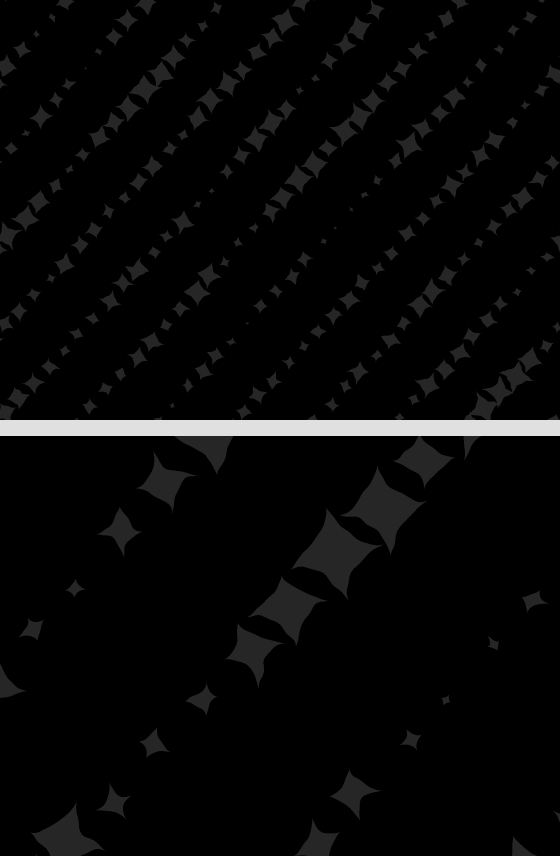
Top: the whole. Bottom: its middle third, enlarged.
Reproduce this pattern procedurally as a Shadertoy shader.

```glsl
// Dark grey four-pointed stars strung along slanted parallel bands on black.
// Each star is an astroid with hashed place and turn; gradient noise swells
// and shrinks neighbouring stars together and roughens their outlines.

vec2 hash2(vec2 p) {
    vec3 q = fract(vec3(p.xyx) * vec3(0.1031, 0.1030, 0.0973));
    q += dot(q, q.yzx + 33.33);
    return fract((q.xx + q.yz) * q.zy);
}

float cornerSlope(vec2 corner, vec2 offset) {
    float angle = 6.2832 * hash2(corner + 71.0).x;
    return dot(vec2(cos(angle), sin(angle)), offset);
}

float gradientNoise(vec2 p) {
    vec2 i = floor(p), f = fract(p);
    vec2 u = f * f * f * (f * (f * 6.0 - 15.0) + 10.0);
    vec2 e = vec2(1.0, 0.0);
    float low = mix(cornerSlope(i, f), cornerSlope(i + e, f - e), u.x);
    float high = mix(cornerSlope(i + e.yx, f - e.yx), cornerSlope(i + 1.0, f - 1.0), u.x);
    return mix(low, high, u.y);
}

vec2 warp(vec2 p, float scale) {
    return vec2(gradientNoise(p * scale + 13.0), gradientNoise(p * scale + 57.0));
}

// Negative inside a star with arms of length reach
float astroid(vec2 p, float reach) {
    vec2 a = pow(abs(p), vec2(0.667));
    return pow(a.x + a.y, 1.5) - reach;
}

float starField(vec2 p) {
    p += 0.007 * warp(p, 24.0) + 0.004 * warp(p, 65.0);

    // x runs along the bands, y across them
    vec2 lane = vec2(dot(p, vec2(0.677, 0.736)), dot(p, vec2(0.736, -0.677)) + 0.559);
    vec2 spacing = vec2(0.0521, 0.1392);
    float band = round(lane.y / spacing.y);
    float shift = hash2(vec2(band + 40.0, 9.0)).x;
    float slot = round(lane.x / spacing.x - shift);

    float nearest = 1.0;
    for (int k = -1; k <= 1; k++) {
        vec2 id = vec2(slot + float(k), band);
        vec2 place = hash2(id + 120.0) - 0.5;
        vec2 shape = hash2(id + 310.0) - 0.5;
        vec2 center = (id + vec2(shift, 0.0)) * spacing + place * vec2(0.009, 0.008);

        // Noise gives runs of large, joined stars and runs of faint ones
        float swell = gradientNoise(center * vec2(6.0, 9.0) + 23.0);
        float reach = clamp(0.023 + 0.031 * swell + 0.012 * shape.x, 0.005, 0.043);

        float turn = 0.785 + 0.8 * shape.y;
        vec2 q = mat2(cos(turn), sin(turn), -sin(turn), cos(turn)) * (lane - center);
        nearest = min(nearest, astroid(q, reach));
    }
    return nearest;
}

void mainImage(out vec4 fragColor, in vec2 fragCoord) {
    // Average a 3 by 3 grid of samples to smooth the thin arms
    float coverage = 0.0;
    for (int n = 0; n < 9; n++) {
        vec2 offset = (vec2(n % 3, n / 3) - 1.0) / 3.0;
        coverage += step(starField((fragCoord + offset) / iResolution.y), 0.0) / 9.0;
    }
    fragColor = vec4(vec3(0.15) * coverage, 1.0);
}
```
